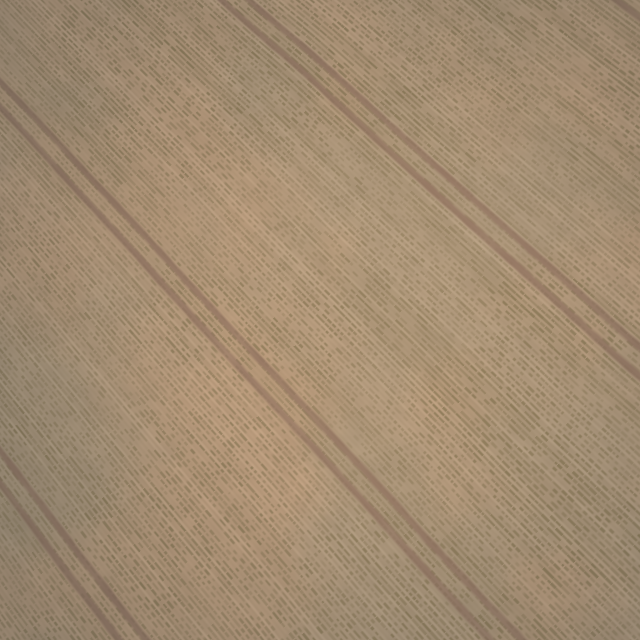
A three.js fragment shader for this texture:

```glsl
// Aerial view of a pale crop field: fanned dashed rows crossed by paired wheel tracks.
#define FAN_POINT vec2(-2.669, 3.721) // where all rows converge
#define TRACK_ANGLE 0.8215            // angle of the central track pair
#define BAY_ANGLE 0.0912              // angle between track pairs
#define ROWS_PER_BAY 56.0
#define TRACK_GAP 0.078               // distance within a pair, in bays
#define TRACK_WIDTH 0.026             // width of one track, in bays
#define DASH_RATE 78.0                // dashes per canvas unit
#define CROP_STRENGTH 0.62
#define SOIL vec3(0.700, 0.615, 0.512)
#define CROP vec3(0.530, 0.475, 0.345)
#define TRACK vec3(0.570, 0.465, 0.395)

varying vec2 vUv;

float hash(vec2 p) {
  vec3 q = fract(vec3(p.xyx) * 0.1031);
  q += dot(q, q.yzx + 33.33);
  return fract((q.x + q.y) * q.z);
}

float noise(vec2 p) {
  vec2 i = floor(p);
  vec2 f = fract(p);
  f = f * f * (3.0 - 2.0 * f);
  return mix(mix(hash(i), hash(i + vec2(1.0, 0.0)), f.x),
             mix(hash(i + vec2(0.0, 1.0)), hash(i + vec2(1.0, 1.0)), f.x), f.y);
}

float fbm(vec2 p) {
  float sum = 0.0;
  float gain = 0.5;
  for (int i = 0; i < 4; i++) {
    sum += gain * noise(p);
    p = p * 2.03 + 17.3;
    gain *= 0.5;
  }
  return sum;
}

// Coverage of the dashes in the row at this field position.
float cropDashes(float row, float along, float streak) {
  float id = floor(row) + 300.0;
  float rate = DASH_RATE * mix(0.7, 1.35, hash(vec2(id, 3.0)));
  float u = along * rate + 9.0 * hash(vec2(id, 8.0));
  u += 0.9 * noise(vec2(u * 0.6, id));
  vec2 cell = vec2(floor(u), id);

  float halfLength = mix(0.20, 0.50, hash(cell + 41.0)) + 0.16 * streak;
  float ends = 1.0 - smoothstep(halfLength - 0.14, halfLength + 0.14, abs(fract(u) - 0.5));
  float halfWidth = mix(0.20, 0.32, hash(cell + 77.0));
  float sides = 1.0 - smoothstep(halfWidth - 0.20, halfWidth + 0.18, abs(fract(row) - 0.5));
  float vigour = mix(0.35, 1.0, hash(cell + 19.0)) * step(0.12, hash(cell + 5.0));
  return sides * ends * vigour;
}

void main() {
  // Polar field coordinates: bays across, distance along the rows
  vec2 d = vUv - FAN_POINT;
  float along = length(d);
  float bay = (atan(-d.y, d.x) - TRACK_ANGLE) / BAY_ANGLE;
  bay += 0.010 * (noise(vec2(along * 9.0, bay * 0.8 + 20.0)) - 0.5);
  float row = bay * ROWS_PER_BAY;

  // Soil with broad warm patches and fine mottling
  float patches = fbm(vUv * 3.2 + 4.0);
  float mottle = fbm(vUv * 34.0 + 11.0);
  vec3 color = SOIL * (1.0 + 0.07 * (mottle - 0.47));
  color *= mix(vec3(0.965, 0.98, 0.98), vec3(1.03, 1.0, 0.98), smoothstep(0.3, 0.65, patches));

  // Rows, with long streaks and thinner areas
  float streak = smoothstep(0.4, 0.8, noise(vec2(row * 0.42 + 90.0, along * 3.0)));
  streak *= 0.5 + 0.5 * smoothstep(0.2, 0.9, vUv.x * 0.6 + vUv.y * 0.5);
  float density = mix(0.65, 1.1, smoothstep(0.28, 0.65, fbm(vUv * 6.0 + 31.0)));
  float crop = cropDashes(row, along, streak) * density;
  float rowBand = 0.5 - 0.5 * cos(6.28318 * row);
  crop += 0.16 * rowBand + 0.16 * streak;
  color = mix(color, CROP, clamp(crop * CROP_STRENGTH, 0.0, 1.0));

  // Pale bare lines between some rows
  float seam = hash(vec2(floor(row + 0.5) + 300.0, 61.0));
  color += 0.03 * smoothstep(0.6, 1.0, seam) * (1.0 - rowBand);

  // Wheel tracks in pairs
  float pairOffset = abs(fract(bay + 0.5) - 0.5);
  float trackDistance = abs(pairOffset - 0.5 * TRACK_GAP);
  trackDistance += 0.004 * (noise(vec2(along * 60.0, bay * 30.0 + 900.0)) - 0.5);
  float track = 1.0 - smoothstep(0.5 * TRACK_WIDTH - 0.008, 0.5 * TRACK_WIDTH + 0.007, trackDistance);
  color = mix(color, TRACK, track * mix(0.60, 0.88, noise(vec2(along * 24.0, bay * 9.0 + 50.0))));

  // Warm light off centre, cooler and darker corners
  float shade = smoothstep(0.10, 0.88, length((vUv - vec2(0.58, 0.50)) * vec2(1.0, 0.95)));
  color *= mix(vec3(1.03, 1.0, 0.98), vec3(0.79, 0.81, 0.84), shade);

  gl_FragColor = vec4(color, 1.0);
}
```
